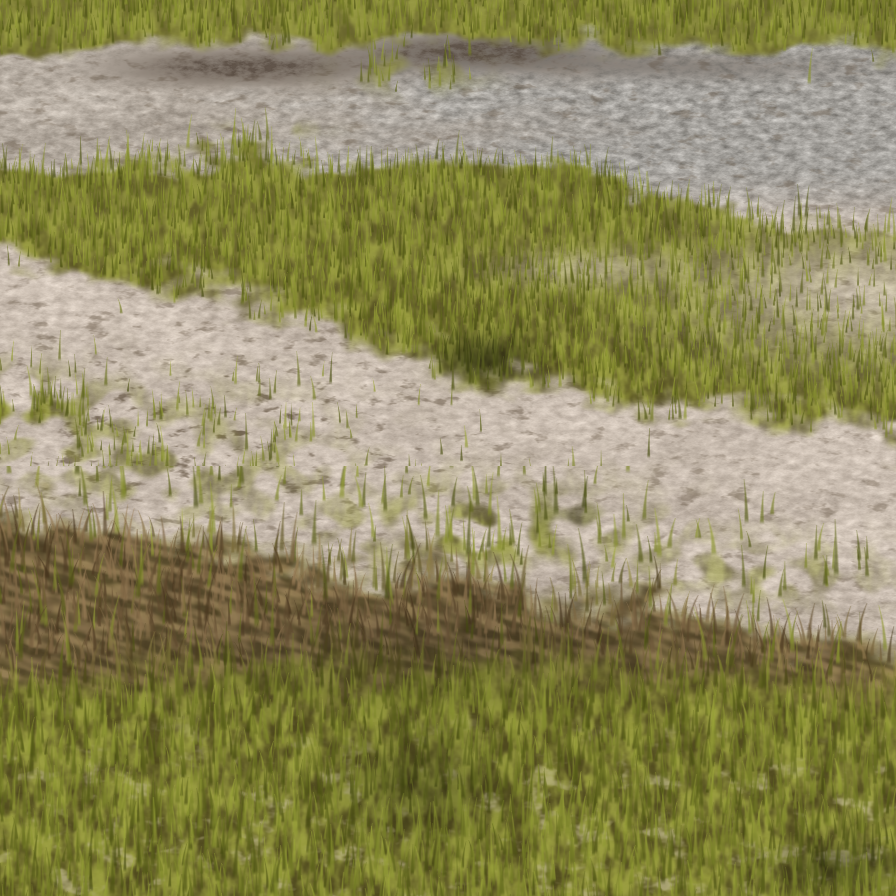
A Shadertoy shader for this texture:

```glsl
// Rough ground seen at a slant: bands of grass, gravel track, pale sand and dry thatch.
// Noise-warped edges define the plant cover; streaked gradient noise paints the ground,
// and layers of hashed, leaning blades grow wherever the cover allows.

vec3 hash3(vec2 p) {
    vec3 q = fract(vec3(p.xyx) * vec3(0.1031, 0.1030, 0.0973));
    q += dot(q, q.yxz + 33.33);
    return fract((q.xxy + q.yzz) * q.zyx);
}

float gradientNoise(vec2 p) {
    vec2 i = floor(p), f = fract(p);
    vec2 u = f * f * f * (f * (f * 6.0 - 15.0) + 10.0);
    vec2 e = vec2(0.0, 1.0);
    float a = dot(hash3(i).xy * 2.0 - 1.0, f);
    float b = dot(hash3(i + e.yx).xy * 2.0 - 1.0, f - e.yx);
    float c = dot(hash3(i + e.xy).xy * 2.0 - 1.0, f - e.xy);
    float d = dot(hash3(i + e.yy).xy * 2.0 - 1.0, f - e.yy);
    return mix(mix(a, b, u.x), mix(c, d, u.x), u.y) * 1.4;
}

float fbm(vec2 p) {
    float sum = 0.0, amp = 0.6;
    for (int i = 0; i < 4; i++) {
        sum += amp * gradientNoise(p);
        p = mat2(1.9, 0.3, -0.3, 1.9) * p + 7.3;
        amp *= 0.6;
    }
    return sum;
}

// Soft elliptical patch
float clump(vec2 p, vec2 centre, vec2 radius) {
    vec2 d = (p - centre) / radius;
    return exp(-dot(d, d));
}

// x: plant cover, y: share of dry thatch
vec2 vegetation(vec2 p) {
    float x = p.x;
    float y = p.y + 0.035 * gradientNoise(p * vec2(9.0, 22.0))
                  + 0.022 * gradientNoise(p * vec2(34.0, 60.0));
    float far = smoothstep(-0.014, 0.014, y - 0.932 - 0.022 * sin(3.1 * x));
    float bandBottom = 0.725 - 0.215 * x - 0.03 * clump(p, vec2(0.57, p.y), vec2(0.17, 1.0));
    float bandTop = 0.815 - 0.07 * smoothstep(0.5, 1.0, x);
    float band = smoothstep(-0.02, 0.02, y - bandBottom) * smoothstep(-0.012, 0.012, bandTop - y);
    band *= 1.0 - 0.85 * clump(p, vec2(0.97, 0.67), vec2(0.18, 0.07));
    band *= 1.0 - 0.55 * clump(p, vec2(0.66, 0.70), vec2(0.10, 0.02));
    float thatchTop = 0.43 - 0.16 * x;
    float near = smoothstep(0.02, -0.02, y - thatchTop);

    // Scattered weeds on the bare ground
    float weeds = 0.9 * clump(p, vec2(0.01, 0.55), vec2(0.08, 0.035))
                + 0.65 * clump(p, vec2(0.18, 0.49), vec2(0.17, 0.07))
                + 0.9 * clump(p, vec2(0.54, 0.405), vec2(0.17, 0.05))
                + 0.6 * clump(p, vec2(0.85, 0.36), vec2(0.13, 0.035))
                + 0.9 * clump(p, vec2(0.46, 0.918), vec2(0.06, 0.018))
                + 0.5 * clump(p, vec2(0.30, 0.855), vec2(0.05, 0.009));
    weeds *= smoothstep(-0.2, 0.25, gradientNoise(p * vec2(27.0, 38.0) + 4.0));
    weeds += clump(p, vec2(0.54, 0.595), vec2(0.045, 0.02));
    float thatch = near * smoothstep(-0.04, 0.03, y - 0.235 - 0.02 * sin(3.1 * x));
    return vec2(clamp(max(max(far, band), max(near, weeds)), 0.0, 1.0), thatch);
}

// Deep shade inside the plants
float plantShade(vec2 p) {
    return clump(p, vec2(0.54, 0.598), vec2(0.05, 0.024))
         + 0.6 * clump(p, vec2(0.65, 0.425), vec2(0.06, 0.025))
         + 0.5 * clump(p, vec2(0.47, 0.12), vec2(0.08, 0.05))
         + 0.7 * clump(p, vec2(0.94, 0.03), vec2(0.07, 0.025))
         + 0.35 * clump(p, vec2(0.48, 0.26), vec2(0.25, 0.05));
}

vec3 bareGround(vec2 p) {
    float broad = fbm(p * vec2(7.0, 24.0));
    float grain = fbm(p * vec2(65.0, 130.0));
    vec3 col = vec3(0.79, 0.74, 0.69) + 0.10 * broad + 0.16 * grain;
    float track = smoothstep(0.73, 0.82, p.y);
    float gravel = track * smoothstep(0.15, 0.75, p.x + 0.3 * broad);
    col = mix(col, vec3(0.67, 0.64, 0.60) + 0.12 * broad + 0.2 * grain, track * 0.65);
    col = mix(col, vec3(0.61, 0.61, 0.60) + 0.30 * grain, gravel * 0.7);
    // Pebbles, crusts and litter
    float litter = smoothstep(0.12, 0.5, fbm(p * vec2(32.0, 75.0) + 9.0));
    float dirt = 0.35 + 0.4 * clump(p, vec2(0.2, 0.52), vec2(0.3, 0.09));
    col = mix(col, vec3(0.36, 0.30, 0.23), litter * dirt);
    float soil = clump(p, vec2(0.27, 0.925), vec2(0.13, 0.018))
               + clump(p, vec2(0.53, 0.943), vec2(0.12, 0.018))
               + 0.4 * clump(p, vec2(0.75, 0.925), vec2(0.2, 0.015));
    return mix(col, vec3(0.31, 0.26, 0.22), clamp(soil * (0.75 + 0.8 * grain), 0.0, 0.85));
}

vec3 undergrowth(vec2 p, float thatch) {
    float tuft = fbm(p * vec2(32.0, 22.0)) + 0.5 * gradientNoise(p * vec2(120.0, 45.0));
    vec3 col = mix(vec3(0.27, 0.25, 0.06), vec3(0.58, 0.60, 0.20), smoothstep(-0.55, 0.5, tuft));
    col = mix(col, vec3(0.56, 0.56, 0.24), 0.4 * smoothstep(0.5, 0.95, p.y));
    float pale = smoothstep(0.1, 0.5, fbm(p * vec2(22.0, 34.0) + 31.0)) * smoothstep(0.24, 0.1, p.y);
    col = mix(col, vec3(0.73, 0.70, 0.52), 0.75 * pale);
    // Matted straw lies along a shallow slope
    float straw = gradientNoise(vec2(p.x * 14.0, (p.y + 0.25 * p.x) * 110.0))
                + gradientNoise(vec2((p.x - p.y) * 30.0, (p.y + 0.7 * p.x) * 65.0));
    vec3 dry = mix(vec3(0.25, 0.19, 0.10), vec3(0.56, 0.45, 0.31), smoothstep(-0.6, 0.7, straw));
    return mix(col, dry, thatch * 0.85);
}

// One layer of tapering blades, drawn back to front
void growBlades(inout vec3 col, vec2 p, vec2 cell, float seed) {
    for (int j = 1; j >= -2; j--)
    for (int i = -1; i <= 1; i++) {
        vec2 id = floor(p / cell) + vec2(i, j);
        vec3 r = hash3(id + seed), s = hash3(id + seed + 57.0);
        vec2 root = (id + r.xy) * cell;
        vec2 q = (p - root) / cell;
        float t = q.y / (0.8 + s.x);
        if (t < 0.0 || t > 1.0) continue;
        vec2 plant = vegetation(root);
        if (r.z > plant.x * 0.8) continue;
        float lean = (s.y - 0.5) * (1.2 + plant.y);
        float edge = abs(q.x - lean * t * t) - 0.24 * (1.0 - t);
        float alpha = smoothstep(0.13, -0.13, edge) * smoothstep(0.0, 0.15, t);
        vec3 green = mix(vec3(0.25, 0.27, 0.05), vec3(0.66, 0.70, 0.25), s.z * 0.75 + t * 0.25);
        vec3 dry = mix(vec3(0.27, 0.20, 0.11), vec3(0.60, 0.49, 0.34), s.z);
        vec3 blade = mix(green, dry, plant.y * step(s.x, 0.85));
        col = mix(col, blade * (1.0 - 0.5 * min(plantShade(root), 1.0)), alpha * 0.65);
    }
}

void mainImage(out vec4 fragColor, in vec2 fragCoord) {
    vec2 p = fragCoord / iResolution.xy;
    vec2 plant = vegetation(p);
    vec3 col = mix(bareGround(p), undergrowth(p, plant.y), plant.x * 0.9);
    col *= 1.0 - 0.5 * min(plantShade(p), 1.0) * plant.x;
    // Blades shorten with distance
    float size = p.y > 0.48 ? 0.75 : 1.1;
    for (int k = 0; k < 3; k++) {
        float layer = float(k);
        growBlades(col, p, size * vec2(0.007, 0.021) * (1.0 + 0.3 * layer), 19.0 * layer);
    }
    fragColor = vec4(clamp(col, 0.0, 1.0), 1.0);
}
```
